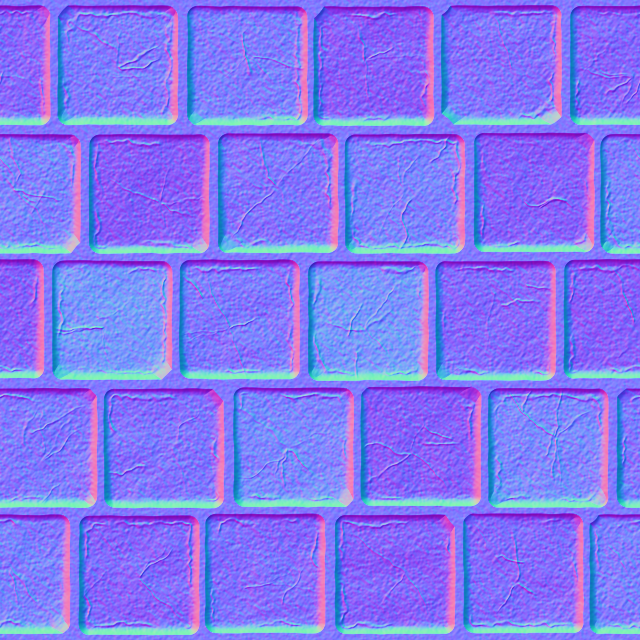
Give the GLSL for this texture map, as a Shadertoy shader.

```glsl
// Tangent-space normal map of worn square stone blocks laid in five shifted rows.
// A height field (bevelled blocks, chipped corners, cracks, grain) is
// differentiated numerically, then each block gets a slight tilt of its own.

const float COUNT = 5.0;          // blocks across and rows down
const float ROW_PITCH = 0.1985;   // row height in canvas units
const float ROW_SHIFT[5] = float[5](0.58, 0.785, 0.37, 0.665, 0.424);
const float HALF_SIZE = 0.467;    // half a block, in cells
const float EDGE_SLOPE = 2.2;

float hash(vec2 p) {
    vec3 h = fract(vec3(p.xyx) * 0.1031);
    h += dot(h, h.yzx + 33.33);
    return fract((h.x + h.y) * h.z);
}

vec2 hash2(vec2 p) {
    return vec2(hash(p), hash(p + 41.7));
}

float noise(vec2 p) {
    vec2 i = floor(p), f = fract(p);
    f = f * f * (3.0 - 2.0 * f);
    return mix(mix(hash(i), hash(i + vec2(1, 0)), f.x),
               mix(hash(i + vec2(0, 1)), hash(i + vec2(1, 1)), f.x), f.y);
}

// Position relative to the block centre; id names the block.
vec2 blockCoord(vec2 p, out vec2 id) {
    float row = mod(floor(p.y), COUNT);
    p.x -= ROW_SHIFT[int(row)];
    id = vec2(mod(floor(p.x), COUNT), row);
    return fract(p) - 0.5 - 0.02 * (hash2(id + 5.3) - 0.5);
}

// Depth inside the block outline: rounded box with randomly cut corners.
float blockInset(vec2 q, vec2 id) {
    float wobble = noise(q * 9.0 + id * 13.0) - 0.5;
    float radius = 0.08;
    vec2 a = abs(q) - HALF_SIZE + radius;
    float box = length(max(a, 0.0)) + min(max(a.x, a.y), 0.0) - radius;
    float chip = hash(id * 3.0 + step(0.0, q) * 1.37 + 19.0);
    float cut = mix(0.85, 1.02, chip) + 0.06 * wobble;
    return min(-box + 0.008 * wobble, 0.4 * (cut - abs(q.x) - abs(q.y)));
}

// Wandering cracks that spread from around the middle of a block.
float cracks(vec2 q, vec2 id) {
    vec2 w = q * 6.0 + id * 17.0;
    q += 0.09 * (vec2(noise(w), noise(w + 50.0)) - 0.5);
    q += 0.02 * (vec2(noise(w * 4.0), noise(w * 4.0 + 90.0)) - 0.5);
    vec2 middle = 0.2 * (hash2(id + 61.0) - 0.5);
    float depth = 0.0;
    for (int i = 0; i < 9; i++) {
        vec2 seed = id + vec2(float(i) * 7.3, 31.0);
        float angle = 6.2832 * hash(seed);
        float reach = mix(0.25, 0.6, hash(seed + 3.1));
        float spread = i < 6 ? 0.03 : 0.5;
        vec2 r = q - middle - spread * (hash2(seed + 8.9) - 0.5);
        vec2 dir = vec2(cos(angle), sin(angle));
        float along = dot(r, dir);
        float across = dot(r, vec2(-dir.y, dir.x)) / 0.0085;
        float span = smoothstep(0.0, 0.03, along) * (1.0 - smoothstep(reach * 0.6, reach, along));
        float strength = hash(seed + 12.7);
        depth += strength * strength * span * exp(-across * across);
    }
    return depth;
}

// Crumbled ledges running beside the block edges.
float rimWear(vec2 q, vec2 id, float inset) {
    float ledge = inset - 0.025 - 0.05 * noise(q * 8.0 + id * 23.0);
    ledge -= 0.03 * noise(q * 24.0 + id * 7.0);
    float patches = smoothstep(0.42, 0.7, noise(q * 4.5 + id * 29.0));
    return patches * exp(-ledge * ledge / 0.00016);
}

// Three octaves, each turned so that no lattice direction shows.
float grain(vec2 p) {
    vec2 a = mat2(0.8, 0.6, -0.6, 0.8) * p;
    vec2 b = mat2(0.6, -0.8, 0.8, 0.6) * p;
    return 0.0065 * noise(a * 41.0) + 0.0045 * noise(b * 58.0) + 0.004 * noise(p * 23.0 + 7.0);
}

float height(vec2 p) {
    vec2 id;
    vec2 q = blockCoord(p, id);
    float inset = max(blockInset(q, id), 0.0);
    float inside = smoothstep(0.0, 0.06, inset);

    // Bevel: widest at the bottom and right, narrow at the top
    float width = 0.03 - 0.026 * q.y + 0.012 * q.x;
    float h = EDGE_SLOPE * width * tanh(inset / width);

    h -= inside * (0.01 * cracks(q, id) + 0.011 * rimWear(q, id, inset));
    h += inside * 0.016 * noise(q * 5.0 + id * 11.0);
    return h + grain(p) * mix(0.6, 1.0, inside);
}

vec2 slope(vec2 p, float e) {
    return vec2(height(p + vec2(e, 0)) - height(p - vec2(e, 0)),
                height(p + vec2(0, e)) - height(p - vec2(0, e))) / (2.0 * e);
}

void mainImage(out vec4 fragColor, in vec2 fragCoord) {
    vec2 uv = fragCoord / iResolution.xy;
    vec2 p = vec2(uv.x * COUNT, (uv.y - 0.5) / ROW_PITCH + 0.5 * COUNT);

    vec2 id;
    vec2 q = blockCoord(p, id);
    float face = smoothstep(0.0, 0.05, blockInset(q, id));
    vec2 lean = mix(vec2(-0.09, -0.24), vec2(0.02, 0.26), hash(id + 77.0));

    // Grooves lean slightly too; the green channel points down
    vec2 g = slope(p, 0.0055) + mix(vec2(-0.02, -0.05), lean, face);
    vec3 normal = normalize(vec3(-g.x, g.y, 1.0));
    fragColor = vec4(0.5 + 0.5 * normal, 1.0);
}
```
